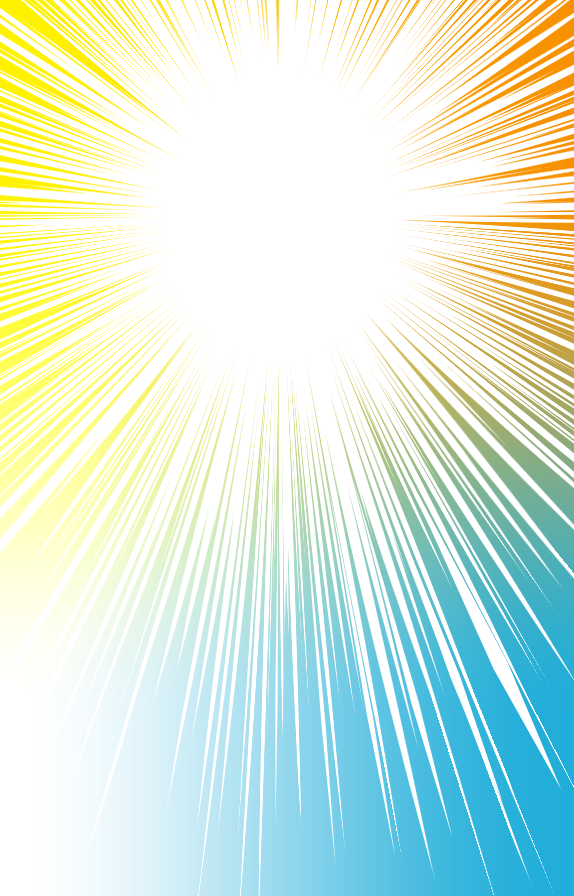
Give the GLSL for this background, as a Shadertoy shader.

```glsl
// Speed-line burst: coloured spikes radiate from a blank oval in the upper half.
// Two layers of jittered angular cells each grow a spike until it fills its cell;
// a four-corner gradient tints them, and a few white lances cut the lower part.

const float TAU = 6.2831853;

float hash(float n, float seed) {
    vec3 q = fract(vec3(n, seed, n) * 0.1031);
    q += dot(q, q.yzx + 33.33);
    return fract((q.x + q.y) * q.z);
}

// Irregular border between angular cells, wrapping after a full turn
float cellEdge(float i, float count, float seed) {
    return i + 0.85 * (hash(mod(i, count), seed) - 0.5);
}

// Coverage of a strip: signed edge distance, limited by its own full width
float stripCover(float halfWidth, float offset) {
    float px = iResolution.y;
    float edge = clamp(0.5 + (halfWidth - offset) * px, 0.0, 1.0);
    return min(edge, clamp(2.0 * halfWidth * px, 0.0, 1.0));
}

// Spikes start at a random radius and widen until neighbours meet
float spikes(float turn, float radius, float oval, float count, float seed,
             vec2 startRange, vec2 fullRange) {
    float x = turn * count;
    float i = floor(x);
    if (x < cellEdge(i, count, seed)) i -= 1.0;
    else if (x >= cellEdge(i + 1.0, count, seed)) i += 1.0;
    float lo = cellEdge(i, count, seed);
    float hi = cellEdge(i + 1.0, count, seed);

    float id = mod(i, count);
    float pick = hash(id, seed + 17.0);
    float start = mix(startRange.x, startRange.y, pick * pick);
    float full = mix(fullRange.x, fullRange.y, hash(id, seed + 41.0));
    float grow = clamp((oval - start) / (full - start), 0.0, 1.5);

    float arc = radius * TAU / count;
    float halfWidth = 0.5 * (hi - lo) * grow * arc;
    return stripCover(halfWidth, abs(x - 0.5 * (lo + hi)) * arc);
}

// White slivers fanned over the lower right, tapering at both ends
float lances(float angle, float radius) {
    float cover = 0.0;
    for (int k = 0; k < 6; k++) {
        float n = float(k);
        float tip = 0.73 - 0.06 * hash(n, 5.0);
        float taper = min((radius - 0.3) / 0.27, (tip - radius) / 0.16);
        float halfWidth = mix(0.009, 0.0015, sqrt(n / 5.0)) * max(taper, 0.0);
        float offset = abs(angle - (0.455 - 0.0925 * n)) * radius;
        cover = max(cover, stripCover(halfWidth, offset));
    }
    return cover;
}

// Yellow and orange above, white and blue below, lifted where they blend
vec3 tint(vec2 uv) {
    float across = smoothstep(0.02, 1.0, uv.x);
    float up = smoothstep(0.2, 0.82, uv.y);
    vec3 low = mix(vec3(1.0), vec3(0.13, 0.68, 0.85), across);
    vec3 high = mix(vec3(1.0, 0.95, 0.0), vec3(0.97, 0.57, 0.0), across);
    return mix(low, high, up) + vec3(0.08, 0.16, 0.16) * up * (1.0 - up);
}

void mainImage(out vec4 fragColor, in vec2 fragCoord) {
    vec2 uv = fragCoord / iResolution.xy;
    vec2 d = (uv - vec2(0.488, 0.76)) * vec2(iResolution.x / iResolution.y, 1.0);
    float radius = length(d);
    float oval = length(d * vec2(1.3, 1.0));

    // Angle is zero straight down; a periodic warp bunches the rays
    float angle = atan(d.x, -d.y);
    float turn = fract(angle / TAU + 1.0);
    turn = fract(turn + 0.006 * sin(TAU * 5.0 * turn) + 0.003 * sin(TAU * 13.0 * turn) + 1.0);

    float fine = spikes(turn, radius, oval, 236.0, 3.0, vec2(0.16, 0.36), vec2(0.5, 0.98));
    float broad = spikes(turn, radius, oval, 137.0, 71.0, vec2(0.18, 0.42), vec2(0.7, 1.2));
    float ink = 1.0 - (1.0 - fine) * (1.0 - broad);
    ink *= 1.0 - lances(angle, radius);

    fragColor = vec4(mix(vec3(1.0), tint(uv), ink), 1.0);
}
```
